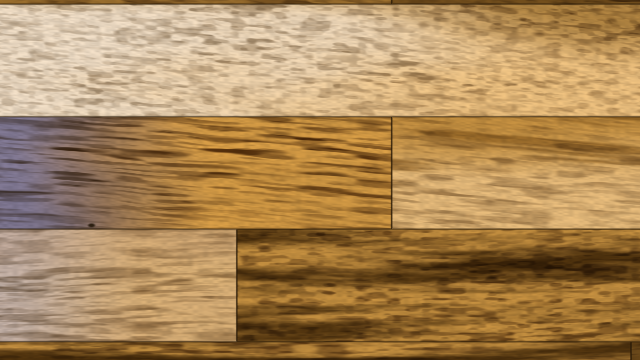
Give the GLSL for this texture, as a WebGL 1 fragment shader.

```glsl
precision highp float;
uniform vec2 u_resolution;

#define CREAM vec3(0.91, 0.84, 0.75)
#define HONEY vec3(0.90, 0.73, 0.48)
#define GOLD vec3(0.74, 0.54, 0.24)
#define UMBER vec3(0.30, 0.19, 0.05)
#define TAUPE vec3(0.60, 0.47, 0.37)
#define SLATE vec3(0.47, 0.44, 0.54)
#define ROW_PITCH 0.3125
#define FIRST_SEAM 0.051
#define SEAM_WIDTH 0.0028

float hash(vec2 p) {
  vec3 q = fract(p.xyx * 0.1031);
  q += dot(q, q.yzx + 33.33);
  return fract((q.x + q.y) * q.z);
}

float noise(vec2 p) {
  vec2 i = floor(p), f = fract(p);
  f = f * f * (3.0 - 2.0 * f);
  return mix(mix(hash(i), hash(i + vec2(1.0, 0.0)), f.x),
             mix(hash(i + vec2(0.0, 1.0)), hash(i + 1.0), f.x), f.y);
}

float fbm(vec2 p) {
  float sum = 0.0, gain = 0.5;
  for (int i = 0; i < 4; i++) {
    sum += gain * noise(p);
    p = p * 2.03 + 17.3;
    gain *= 0.5;
  }
  return sum / 0.9375;
}

// Horizontal position of the butt joint in a row, as a share of the width
float jointAt(float row) {
  if (row < -0.5) return 0.986;
  if (row < 0.5) return 0.370;
  if (row > 1.5 && row < 2.5) return 2.0;
  return 0.612;
}

// Thin dark pores, drawn out along the grain
float pores(vec2 q, float dashLength) {
  float dash = smoothstep(0.50, 0.80, noise(q * vec2(1.0 / dashLength, 105.0)));
  float fine = smoothstep(0.45, 0.85, noise(q * vec2(1.7 / dashLength, 170.0) + 40.0));
  float density = 0.35 + 0.9 * fbm(q * vec2(1.8, 9.0) + 8.0);
  return (0.7 * dash + 0.45 * fine) * density;
}

// Dark heartwood with wavy bands
vec3 heartwood(vec2 q, float darkness) {
  float band = fbm(q * vec2(0.9, 20.0)) + 0.25 * (fbm(q * vec2(9.0, 60.0)) - 0.5);
  return mix(GOLD, UMBER, smoothstep(0.28, 0.68, band + darkness));
}

void main() {
  vec2 uv = gl_FragCoord.xy / u_resolution;
  vec2 p = gl_FragCoord.xy / u_resolution.y;
  float aspect = u_resolution.x / u_resolution.y;
  float pixel = 1.0 / u_resolution.y;

  // Plank layout
  float level = (uv.y - FIRST_SEAM) / ROW_PITCH;
  float row = floor(level);
  float v = level - row;
  float joint = jointAt(row);
  float side = step(joint, uv.x);

  // Bent grain coordinates, shifted for each plank
  float tilt = row > 0.5 ? 0.075 : -0.012;
  vec2 q = p + vec2(0.0, tilt * p.x + 0.035 * fbm(p * vec2(1.6, 4.0) + row * 5.0));
  q += vec2(row + 3.0, side + 2.0) * vec2(7.3, 3.1);

  // Base tone, pore strength and pore length of each plank
  vec3 wood;
  float strength = 0.75;
  float dashLength = 0.075;
  float blotch = fbm(q * vec2(1.5, 7.0));
  if (row < -0.5) {
    wood = mix(heartwood(q, 0.06), UMBER, 0.7 * side);
  } else if (row < 0.5 && side < 0.5) {
    wood = mix(mix(CREAM, SLATE, 0.35), HONEY * 0.94, smoothstep(0.0, 0.24, uv.x));
    wood = mix(wood, TAUPE * 1.15, 0.45 * blotch);
    strength = 0.55;
    dashLength = 0.10;
  } else if (row < 0.5) {
    wood = heartwood(q, 0.04 * (1.0 - v));
    strength = 0.7;
    dashLength = 0.045;
  } else if (row < 1.5 && side < 0.5) {
    wood = mix(SLATE, TAUPE * 0.88, smoothstep(0.03, 0.20, uv.x + 0.12 * (blotch - 0.5)));
    wood = mix(wood, GOLD * 1.08, smoothstep(0.13, 0.36, uv.x + 0.15 * (blotch - 0.5)));
    wood *= 0.84 + 0.32 * blotch;
    strength = 0.95;
    dashLength = 0.14;
  } else if (row < 1.5) {
    wood = mix(HONEY * 0.97, GOLD, smoothstep(0.35, 1.1, v + 0.5 * (blotch - 0.5)));
    float streak = smoothstep(0.54, 0.72, fbm(q * vec2(1.2, 28.0)));
    wood = mix(wood, UMBER * 1.5, 0.55 * streak * smoothstep(0.15, 0.55, v));
    strength = 0.42;
    dashLength = 0.09;
  } else if (row < 2.5) {
    wood = mix(CREAM, HONEY, smoothstep(0.1, 0.85, uv.x + 0.5 * (blotch - 0.5)));
    float glow = length((vec2(uv.x, v) - vec2(0.50, 0.80)) * vec2(4.5, 2.5));
    wood = mix(wood, CREAM, 0.7 * exp(-glow * glow));
    float shadeLine = 1.0 - 0.5 * smoothstep(0.45, 1.0, uv.x);
    float shade = smoothstep(-0.12, 0.30, v - shadeLine + 0.3 * (blotch - 0.5));
    wood = mix(wood, GOLD * 0.85, 0.85 * shade);
    strength = 0.42 + 0.35 * shade;
    dashLength = 0.04;
  } else {
    wood = mix(GOLD, UMBER, 0.35 + 0.35 * side);
  }

  // Pores and fine fibre
  float pore = clamp(pores(q, dashLength) * strength, 0.0, 1.0);
  wood *= mix(vec3(1.0), vec3(0.36, 0.27, 0.14), pore);
  wood *= 0.94 + 0.12 * noise(q * vec2(70.0, 230.0));

  // Small knot beside a seam
  float knot = length((p - vec2(0.143 * aspect, 0.374)) * vec2(1.0, 1.8));
  wood = mix(wood, UMBER * 0.4, 0.85 * (1.0 - smoothstep(0.004, 0.014, knot)));

  // Seams between rows and butt joints
  float seamGap = min(v, 1.0 - v) * ROW_PITCH;
  float jointGap = abs(uv.x - joint) * aspect;
  float seam = 1.0 - smoothstep(0.0, SEAM_WIDTH + 0.5 * pixel, seamGap);
  float butt = 1.0 - smoothstep(0.0, SEAM_WIDTH + 0.5 * pixel, jointGap);
  wood = mix(wood, UMBER * 0.5, max(0.6 * seam, 0.85 * butt));

  gl_FragColor = vec4(clamp(wood, 0.0, 1.0), 1.0);
}
```
